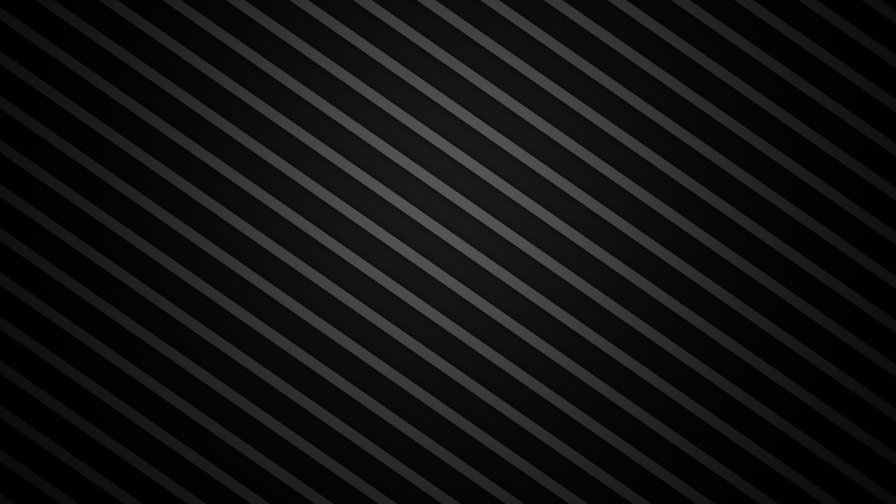
Write a WebGL 1 fragment shader that draws this pattern.

```glsl
precision mediump float;
// Diagonal grey stripes over a near-black ground, lit by one soft glow.
// Distance to the repeating stripe gives bars and shadows; a Gaussian
// falloff dims both layers, and layered sines add a faint surface grain.

uniform vec2 u_resolution;

#define STRIPE_ANGLE 0.6074
#define STRIPE_PERIOD 0.0720
#define STRIPE_PHASE 0.354
#define STRIPE_WIDTH 0.295
#define GLOW_CENTER vec2(0.0, 0.12)
#define STRIPE_PEAK 0.305
#define STRIPE_FLOOR 0.028
#define STRIPE_FALLOFF 2.65
#define GROUND_PEAK 0.100
#define GROUND_FALLOFF 4.2
#define SHADOW_DEPTH 0.45
#define GRAIN 0.03

// Signed distance to the nearest stripe edge, negative inside the bar.
float stripeDistance(vec2 p) {
  float across = dot(p, vec2(sin(STRIPE_ANGLE), cos(STRIPE_ANGLE)));
  float cell = fract(across / STRIPE_PERIOD - STRIPE_PHASE + 0.5) - 0.5;
  return (abs(cell) - 0.5 * STRIPE_WIDTH) * STRIPE_PERIOD;
}

// Fine woven grain from two crossed sine layers.
float weave(vec2 p) {
  float fine = sin(p.x * 520.0) * sin(p.y * 520.0);
  float coarse = sin((p.x + p.y) * 310.0) * sin((p.x - p.y) * 270.0);
  return 0.6 * fine + 0.4 * coarse;
}

void main() {
  vec2 p = (gl_FragCoord.xy - 0.5 * u_resolution) / u_resolution.y;
  float pixel = 1.0 / u_resolution.y;
  vec2 fromGlow = p - GLOW_CENTER;
  float r2 = dot(fromGlow, fromGlow);

  // Ground, darkened close to the bars.
  float d = stripeDistance(p);
  float shadow = SHADOW_DEPTH * exp(-max(d, 0.0) / (0.07 * STRIPE_PERIOD));
  float ground = GROUND_PEAK * exp(-GROUND_FALLOFF * r2);
  ground *= (1.0 - shadow) * (1.0 + 2.0 * GRAIN * weave(p));

  // Bars, lit by the same glow with a wider reach.
  float bar = STRIPE_FLOOR + STRIPE_PEAK * exp(-STRIPE_FALLOFF * r2);
  bar *= 1.0 + GRAIN * weave(p);

  float coverage = 1.0 - smoothstep(-0.75 * pixel, 0.75 * pixel, d);
  gl_FragColor = vec4(vec3(mix(ground, bar, coverage)), 1.0);
}
```
